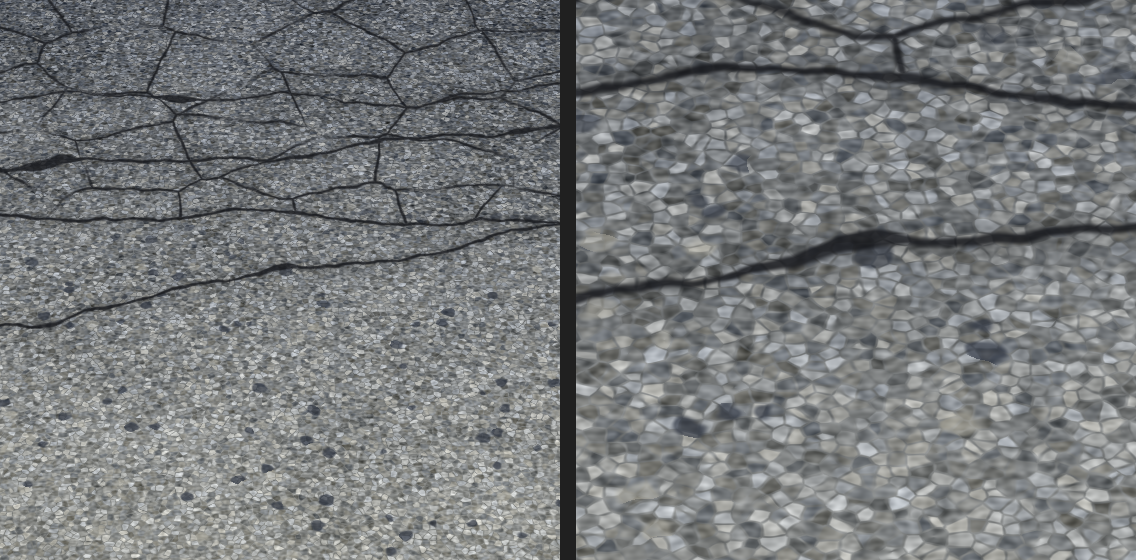
Left, the full canvas; right, a detail of the centre.
Reproduce this texture procedurally as a Shadertoy shader.

```glsl
// Weathered asphalt receding from the viewer: Voronoi stones on a ground plane,
// gradient noise for grit and stains, a few long cracks running across,
// and a net of finer cracks that breaks up the far, darker half.

vec2 hash2(vec2 p) {
    vec3 q = fract(p.xyx * vec3(.1031, .1030, .0973));
    q += dot(q, q.yzx + 33.33);
    return fract((q.xx + q.yz) * q.zy);
}

float gradientNoise(vec2 p) {
    vec2 i = floor(p), f = p - i;
    vec2 u = f * f * f * (f * (f * 6. - 15.) + 10.);
    vec2 e = vec2(0, 1);
    float a = dot(hash2(i) * 2. - 1., f);
    float b = dot(hash2(i + e.yx) * 2. - 1., f - e.yx);
    float c = dot(hash2(i + e.xy) * 2. - 1., f - e.xy);
    float d = dot(hash2(i + 1.) * 2. - 1., f - 1.);
    return mix(mix(a, b, u.x), mix(c, d, u.x), u.y);
}

// Nearest stone: distance to its centre, gap to the next stone, two random values
vec4 stones(vec2 p) {
    vec2 cell = floor(p), id = cell;
    float near = 9., next = 9.;
    for (int y = -1; y <= 1; y++)
    for (int x = -1; x <= 1; x++) {
        vec2 c = cell + vec2(x, y);
        float d = length(c + hash2(c) - p);
        if (d < near) { next = near; near = d; id = c; }
        else next = min(next, d);
    }
    return vec4(near, next - near, hash2(id + 71.));
}

// Canvas distance to the borders of stretched Voronoi plates
float plateBorder(vec2 p, vec2 scale) {
    p *= scale;
    vec2 cell = floor(p), nearest = vec2(9);
    for (int y = -1; y <= 1; y++)
    for (int x = -1; x <= 1; x++) {
        vec2 c = cell + vec2(x, y);
        vec2 r = c + .1 + .8 * hash2(c + 17.) - p;
        if (dot(r, r) < dot(nearest, nearest)) nearest = r;
    }
    float border = 9.;
    for (int y = -2; y <= 2; y++)
    for (int x = -2; x <= 2; x++) {
        vec2 c = cell + vec2(x, y);
        vec2 r = c + .1 + .8 * hash2(c + 17.) - p;
        vec2 across = r - nearest;
        if (dot(across, across) > 1e-4) {
            vec2 n = normalize(across);
            border = min(border, dot(.5 * (r + nearest), n) / length(n * scale));
        }
    }
    return border;
}

// Height of a long crack at x
float crackHeight(int i, float x) {
    float base[4] = float[](.425, .605, .69, .815);
    float slope[4] = float[](.17, .005, .08, .02);
    return base[i] + slope[i] * x + .045 * gradientNoise(vec2(x * 3.2, float(i) * 5.3 + .4));
}

void mainImage(out vec4 fragColor, in vec2 fragCoord) {
    vec2 uv = fragCoord / iResolution.xy;

    // Ground plane: stones shrink and flatten with distance
    float depth = 3. / (3. - uv.y);
    vec2 ground = vec2((uv.x - .5) * depth, depth * 4.) + 3.;

    // Light warm grey nearby, dark blue grey far away, with soft stains
    float tone = mix(.595, .405, pow(uv.y, 1.3));
    tone += .07 * gradientNoise(uv * vec2(4, 7)) + .05 * gradientNoise(uv * vec2(14, 22) + 5.);
    vec3 color = tone + mix(vec3(0, .006, -.008), vec3(-.017, 0, .025), uv.y);

    // Packed stones, sunken seams and fine grit
    vec2 wobble = .004 * vec2(gradientNoise(ground * 60.), gradientNoise(ground * 60. + 40.));
    vec4 stone = stones((ground + wobble) * 82.);
    float face = smoothstep(0., .3, stone.y);
    color += face * (stone.z - .48) * .36 - (1. - face) * .05;
    color += face * (stone.w - .5) * vec3(.035, .012, -.035);
    color += .22 * gradientNoise(ground * vec2(125, 150));
    color += .16 * gradientNoise(ground * vec2(45, 90) + 9.);

    // Scattered larger stones, mostly dark with some pale ones
    vec4 pebble = stones((ground + wobble * 2.) * 27. + 50.);
    float radius = .17 + .2 * fract(pebble.w * 7.);
    float spot = smoothstep(radius + .1, radius - .06, pebble.x);
    float nearby = 1. - .7 * smoothstep(.45, .8, uv.y);
    color = mix(color, vec3(.25, .27, .31) + .25 * (color - tone), spot * step(.93, pebble.z) * nearby * .85);
    color = mix(color, vec3(.69, .68, .64) + .3 * (color - tone), spot * step(pebble.z, .06) * nearby * .6);

    // Jagged path shared by all cracks
    vec2 p = uv;
    for (float f = 9.; f < 100.; f *= 2.6)
        p += .13 / f * vec2(gradientNoise(uv * f), 1.1 * gradientNoise(uv * f + 31.));

    // Long cracks, opening into wider broken spots
    float open = gradientNoise(uv * vec2(7, 9) + 3.);
    float width = .0021 + .0016 * gradientNoise(uv * 28.) + .006 * smoothstep(.28, .55, open);
    float gap = 9.;
    for (int i = 0; i < 4; i++)
        gap = min(gap, abs(p.y - crackHeight(i, p.x)) + (i == 3 ? .0008 : 0.));
    float crack = smoothstep(width + .0022, width - .0015, gap);
    float halo = exp(-gap * 110.);

    // Fine net of cracks beyond the second long one, fading in places
    float far = smoothstep(-.002, .004, p.y - crackHeight(1, p.x));
    float net = plateBorder(p + 2., vec2(5.2, 10.5));
    float strength = far * smoothstep(-.38, .05, gradientNoise(uv * 8. + 12.));
    float thin = .0014 + .0016 * gradientNoise(uv * 23. + 8.);
    crack = max(crack, strength * smoothstep(thin + .0024, thin - .0012, net));
    halo = max(halo, strength * .8 * exp(-net * 130.));

    color *= 1. - .22 * halo;
    color = mix(color, vec3(.13, .135, .15) + .12 * (color - tone), crack * .88);
    fragColor = vec4(clamp(color, 0., 1.), 1);
}
```
